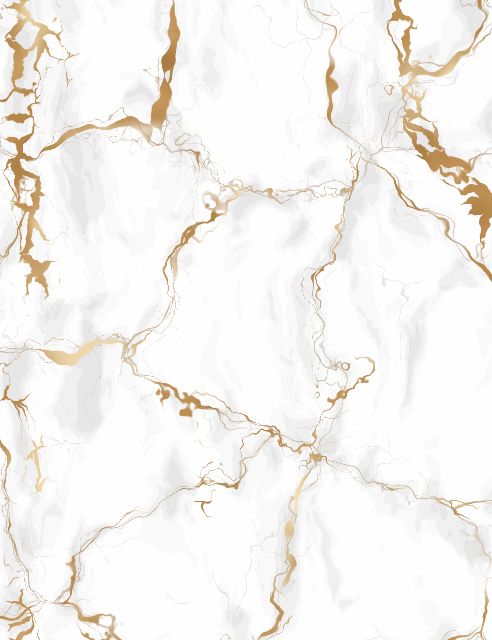
A WebGL 2 fragment shader for this texture:

```glsl
#version 300 es
precision highp float;
// White marble with grey flakes and gold veins. Veins are bundles of warped
// Voronoi borders whose width follows gradient noise; the dense gold bands are
// a finer stretched Voronoi net, and the flakes are stepped stretched noise.
uniform vec2 u_resolution;
out vec4 fragColor;

vec2 hash2(vec2 c) {
    vec3 h = fract((c.xyx + 19.7) * vec3(0.1031, 0.1030, 0.0973));
    h += dot(h, h.yzx + 33.33);
    return fract((h.xx + h.yz) * h.zy);
}

float corner(vec2 cell, vec2 offset) {
    return dot(hash2(cell) * 2.0 - 1.0, offset);
}

float gradientNoise(vec2 p) {
    vec2 i = floor(p), f = p - i;
    vec2 u = f * f * f * (f * (f * 6.0 - 15.0) + 10.0);
    vec2 e = vec2(1, 0);
    return mix(mix(corner(i, f), corner(i + e, f - e), u.x),
               mix(corner(i + e.yx, f - e.yx), corner(i + 1.0, f - 1.0), u.x), u.y);
}

float fbm(vec2 p) {
    float sum = 0.0, amp = 1.0;
    for (int i = 0; i < 4; i++) {
        sum += amp * gradientNoise(p);
        p = p * 2.03 + 7.1;
        amp *= 0.5;
    }
    return sum;
}

vec2 fbm2(vec2 p) {
    return vec2(fbm(p), fbm(p + 41.3));
}

// Distance to the closest border between scattered cells of the given size
float cellEdge(vec2 p, vec2 size) {
    vec2 base = floor(p / size), nearest = vec2(9.0);
    float edge = 9.0;
    for (int k = 0; k < 25; k++) {
        vec2 c = base + vec2(k % 5 - 2, k / 5 - 2);
        vec2 r = (c + 0.1 + 0.8 * hash2(c)) * size - p;
        if (dot(r, r) < dot(nearest, nearest)) nearest = r;
    }
    for (int k = 0; k < 25; k++) {
        vec2 c = base + vec2(k % 5 - 2, k / 5 - 2);
        vec2 r = (c + 0.1 + 0.8 * hash2(c)) * size - p;
        vec2 gap = r - nearest;
        if (dot(gap, gap) > 1e-8) edge = min(edge, dot(0.5 * (r + nearest), normalize(gap)));
    }
    return edge;
}

float above(float value, float level) {
    return clamp((value - level) / max(fwidth(value), 1e-4) + 0.5, 0.0, 1.0);
}

float stroke(float d, float halfWidth) {
    float soft = 0.75 / u_resolution.y;
    return 1.0 - smoothstep(halfWidth - soft, halfWidth + soft, d);
}

float bell(float x, float width) {
    return exp(-x * x / (width * width));
}

void main() {
    vec2 p = gl_FragCoord.xy / u_resolution.y;
    float x = p.x / (u_resolution.x / u_resolution.y) * 0.77;
    vec2 bend = 0.11 * fbm2(p * 4.0);
    vec2 slab = vec2(0.25, 0.38);
    float nearVein = exp(-24.0 * cellEdge(p + bend, slab));

    // Vertical bands: gold at both sides, grey beside them
    float sway = 0.6 * bend.x;
    float leftBand = bell(x - 0.045 + sway, 0.04) * (0.85 + 0.8 * gradientNoise(vec2(3.7, p.y * 4.0)));
    float rightBand = 1.25 * bell(x - 0.71 - 0.25 * (0.75 - p.y) + sway, 0.024) * smoothstep(0.46, 0.68, p.y);
    float greyBand = bell(x - 0.08 + sway, 0.06) + bell(x - 0.61 + sway, 0.07) * smoothstep(0.25, 0.6, p.y);
    float busy = max(nearVein, 0.85 * greyBand);

    // Stepped grey flakes
    float flake = fbm(p * vec2(17.0, 8.0) + 12.0 * bend) + 0.43 * busy;
    vec3 color = vec3(0.995);
    color -= vec3(0.018, 0.018, 0.017) * above(flake, 0.22);
    color -= vec3(0.036, 0.036, 0.037) * above(flake, 0.38);
    color -= vec3(0.034, 0.035, 0.037) * above(flake, 0.56);

    // Broken hairlines
    float hair = cellEdge(p + bend + 0.05 * fbm2(p * 11.0 + 5.0) + 3.3, vec2(0.075, 0.15));
    float hairShown = smoothstep(0.15, 0.45, 0.45 * busy + fbm(p * 6.0 + 23.0));
    color = mix(color, vec3(0.76, 0.71, 0.64), 0.6 * hairShown * stroke(hair, 0.0003));

    // Gold with a slow metallic gleam
    float gleam = smoothstep(-0.05, 0.4, fbm(p * vec2(4.5, 3.0) + 61.0));
    vec3 gold = mix(vec3(0.72, 0.54, 0.31), vec3(0.94, 0.85, 0.68), gleam);
    gold += 0.12 * gradientNoise(p * 16.0);

    // Bundles of strands, from stray threads to the main vein
    for (int i = 3; i >= 0; i--) {
        float s = float(i);
        vec2 wander = (0.012 + 0.02 * s) * fbm2(p * 13.0 + 31.0 * s);
        float d = cellEdge(p + bend + wander, slab);
        float thick = smoothstep(-0.12, 0.38, fbm(p * 4.0 + 9.0 * s + 2.0));
        float ragged = 1.0 + 1.8 * gradientNoise(p * 38.0 + s);
        float w = 0.0005 + (i == 0 ? 0.008 : 0.0028) * thick * thick * ragged;
        float shown = smoothstep(-0.28, 0.05, fbm(p * 5.0 + 15.0 * s + 80.0) + (i == 0 ? 0.15 : -0.08));
        vec3 tint = mix(vec3(0.75, 0.67, 0.56), gold, smoothstep(0.0006, 0.002, w));
        color = mix(color, tint, shown * stroke(d, w));
    }

    // Gold net with white islands inside the bands
    float net = cellEdge(p + 0.5 * bend + 0.022 * fbm2(p * 22.0 + 7.0), vec2(0.023, 0.075));
    float fill = 1.1 * max(leftBand, rightBand) - 0.55 + 1.2 * fbm(p * vec2(14.0, 6.0) + 90.0);
    color = mix(color, gold, stroke(net, 0.0085 * fill));

    fragColor = vec4(color, 1.0);
}
```
